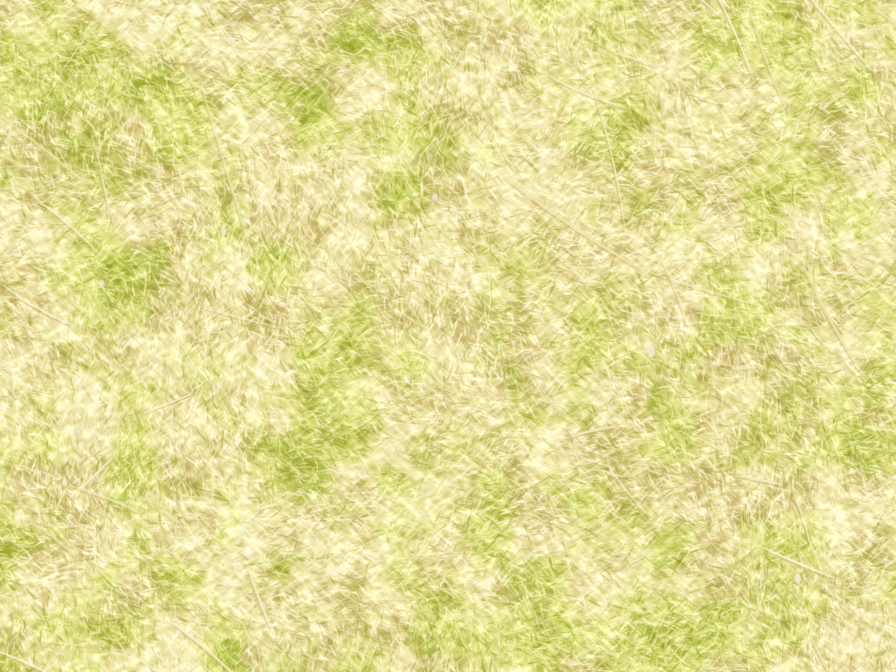
This texture is drawn by a Shadertoy shader. Its source:

```glsl
const vec3 SHADE = vec3(0.80, 0.72, 0.45);
const vec3 STRAW = vec3(0.95, 0.89, 0.66);
const vec3 CREAM = vec3(1.00, 0.98, 0.83);
const vec3 MOSS  = vec3(0.62, 0.70, 0.21);
const vec3 LEAF  = vec3(0.82, 0.85, 0.42);
const vec3 LIME  = vec3(0.96, 0.95, 0.62);
const float TAU = 6.2832;

vec4 hash4(vec2 p) {
    vec4 q = fract(p.xyxy * vec4(0.1031, 0.1030, 0.0973, 0.1099));
    q += dot(q, q.wzxy + 33.33);
    return fract((q.xxyz + q.yzzw) * q.zywx);
}

float noise(vec2 p) {
    vec2 i = floor(p), f = fract(p);
    f = f * f * (3.0 - 2.0 * f);
    vec2 e = vec2(0.0, 1.0);
    return mix(mix(hash4(i).x, hash4(i + e.yx).x, f.x),
               mix(hash4(i + e.xy).x, hash4(i + e.yy).x, f.x), f.y);
}

float fbm(vec2 p) {
    float sum = 0.0, amp = 0.533;
    for (int i = 0; i < 4; i++) {
        sum += amp * noise(p);
        p = mat2(1.6, 1.2, -1.2, 1.6) * p + 7.3;
        amp *= 0.5;
    }
    return sum;
}

// Noise stretched along a direction
float streaks(vec2 p, float angle, vec2 freq) {
    float c = cos(angle), s = sin(angle);
    return noise(vec2(c * p.x + s * p.y, c * p.y - s * p.x) * freq + 90.0) - 0.5;
}

// Ramps from shadow to highlight for dry and living grass
vec3 grassColour(float green, float tone) {
    float low = smoothstep(0.0, 0.5, tone), high = smoothstep(0.45, 1.0, tone);
    vec3 dry = mix(mix(SHADE, STRAW, low), CREAM, high);
    vec3 living = mix(mix(MOSS, LEAF, low), LIME, high);
    return mix(dry, living, clamp(green, 0.0, 1.0));
}

// Coverage of a bent, tapered strand; d is measured from its middle
float strand(vec2 d, float angle, float reach, float bend, float width, float soft) {
    float c = cos(angle), s = sin(angle);
    vec2 q = vec2(c * d.x + s * d.y, c * d.y - s * d.x);
    float x = q.x / reach;
    float edge = abs(q.y - bend * reach * (x * x - 0.4)) - width * (1.0 - 0.7 * x * x);
    return (1.0 - smoothstep(-soft, soft, edge)) * (1.0 - smoothstep(0.75, 1.0, abs(x)));
}

// Ragged rosette: x is coverage, y is leaf shade
vec2 rosette(vec2 d, float radius, float leaves, float seed, float soft) {
    float turn = atan(d.y, d.x) / TAU * leaves + seed;
    vec4 h = hash4(vec2(mod(floor(turn), leaves) + 3.0, floor(seed * 97.0)));
    float r = length(d);
    float reach = radius * mix(0.3, 1.0, h.x);
    float x = clamp(r / reach, 0.0, 1.0);
    float side = (fract(turn) - 0.5 + 0.4 * (h.y - 0.5)) * TAU / leaves * r;
    float edge = abs(side) - 0.3 * reach * sqrt(x) * (1.0 - x);
    float cover = (1.0 - smoothstep(-soft, soft, edge)) * (1.0 - smoothstep(0.8, 1.0, x));
    return vec2(cover, h.z + 0.3 * sign(side) * smoothstep(0.0, soft, abs(side)));
}

// Scattered soft, dark green clumps
float clumps(vec2 p, float aspect) {
    float sum = 0.0;
    vec2 fray = 0.03 * (vec2(noise(p * 40.0), noise(p * 40.0 + 50.0)) - 0.5);
    for (int i = 0; i < 9; i++) {
        vec4 h = hash4(vec2(float(i) + 21.0, 5.0));
        vec2 d = (p + fray - h.xy * vec2(aspect, 1.0)) * vec2(1.0, 0.8 + 0.6 * h.w);
        float radius = mix(0.014, 0.035, h.z * h.z);
        sum += mix(0.4, 1.0, h.w) * exp(-dot(d, d) / (radius * radius));
    }
    return min(sum, 1.0);
}

void mainImage(out vec4 fragColor, in vec2 fragCoord) {
    vec2 p = fragCoord / iResolution.y;
    float aspect = iResolution.x / iResolution.y;
    float soft = max(0.7 / iResolution.y, 0.0015);

    // Ground patches
    float clump = clumps(p, aspect);
    float patches = 0.62 * fbm(p * 15.0 + 3.0) + 0.38 * fbm(p * 5.0 + 11.0);
    float green = 0.72 * smoothstep(0.38, 0.66, patches) + 0.06 + 0.5 * clump;
    float light = 0.72 + 1.1 * (fbm(p * 17.0 + 40.0) - 0.5) - 0.4 * clump;
    float grain = fbm(p * 75.0) - 0.5;
    vec3 col = grassColour(green + 0.5 * grain, light + grain - 0.3);

    // Matted blades, long ones below short ones
    for (int layer = 0; layer < 11; layer++) {
        float cellSize = mix(0.034, 0.015, float(layer) / 10.0);
        vec2 shift = vec2(0.37, 0.61) * float(layer);
        vec2 base = floor(p / cellSize + shift);
        for (int k = 0; k < 9; k++) {
            vec2 cell = base + vec2(k % 3 - 1, k / 3 - 1);
            vec4 h = hash4(cell + 61.0 * float(layer + 1));
            float pick = fract(h.w * 7.3 + h.z * 3.1);
            vec2 centre = (cell + h.xy - shift) * cellSize;
            float angle = -0.7 + 2.6 * (noise(centre * 6.0) - 0.5) + 2.2 * (pick - 0.5);
            float cover = strand(p - centre, angle, cellSize * mix(0.35, 1.0, h.z),
                                 0.3 * (h.x - 0.5), mix(0.0006, 0.0017, h.y), soft);
            vec3 blade = grassColour(green + 0.8 * (h.x - 0.5), light + 1.5 * (h.w - 0.5));
            col = mix(col, blade, 0.75 * cover);
        }
    }
    col = mix(col, mix(MOSS, LEAF, 0.3 + grain), 0.4 * clump);

    // Leafy weeds gathered in the green patches
    float weedSize = 0.036;
    for (int layer = 0; layer < 2; layer++) {
        vec2 base = floor(p / weedSize + 0.45 * float(layer));
        for (int k = 0; k < 9; k++) {
            vec2 cell = base + vec2(k % 3 - 1, k / 3 - 1);
            vec4 h = hash4(cell + 203.0 + 71.0 * float(layer));
            vec2 d = p - (cell + h.xy - 0.45 * float(layer)) * weedSize;
            vec2 weed = rosette(d, weedSize * mix(0.4, 0.9, h.z), floor(5.0 + 4.0 * h.x), h.y, soft);
            float grown = step(h.w, 0.5) * smoothstep(0.35, 0.8, green);
            col = mix(col, grassColour(0.95, 0.1 + 0.9 * weed.y), 0.55 * grown * weed.x);
        }
    }

    // Crisp fibre grain in two directions
    float fibre = streaks(p, -0.75, vec2(75.0, 190.0)) + streaks(p, 0.5, vec2(90.0, 180.0));
    col += fibre * vec3(0.11, 0.11, 0.17);

    // Long dry stalks with shadows
    for (int i = 0; i < 34; i++) {
        vec4 h = hash4(vec2(float(i) + 9.0, 77.0));
        vec4 g = hash4(vec2(float(i) + 9.0, 131.0));
        vec2 d = p - h.xy * vec2(aspect, 1.0);
        float angle = -0.8 + 1.2 * (h.z - 0.5) + 1.2 * step(0.85, g.x);
        float reach = mix(0.04, 0.15, h.w * h.w);
        float bend = 0.14 * (g.y - 0.5);
        float width = mix(0.0007, 0.002, g.z);
        float shadow = strand(d + vec2(0.002, 0.003), angle, reach, bend, width, soft);
        float stalk = strand(d, angle, reach, bend, width, soft);
        col = mix(col, SHADE, 0.5 * shadow);
        col = mix(col, mix(STRAW, vec3(1.0, 0.97, 0.87), g.w), 0.9 * stalk);
    }

    // Small pale pebbles
    for (int i = 0; i < 7; i++) {
        vec4 h = hash4(vec2(float(i) + 300.0, 19.0));
        float edge = length((p - h.xy * vec2(aspect, 1.0)) * vec2(1.0, 0.7)) - mix(0.003, 0.006, h.z);
        col = mix(col, vec3(0.97, 0.92, 0.88), 0.8 * (1.0 - smoothstep(-soft, soft, edge)));
    }
    fragColor = vec4(clamp(col, 0.0, 1.0), 1.0);
}
```
